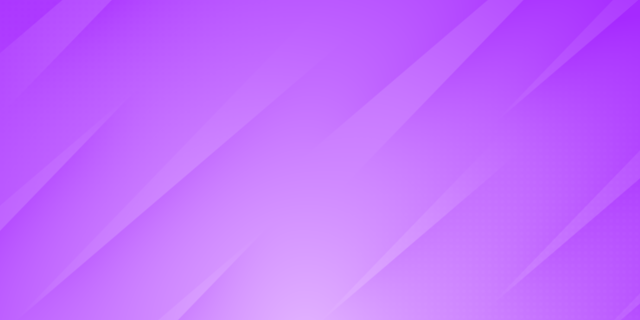
Give the GLSL for this background, as a Shadertoy shader.

```glsl
// Violet backdrop: a pale glow rising from the bottom centre, crossed by slanted
// translucent blades with soft shadows, over faint halftone dots in two corners.
// Each blade is the wedge between a steep and a shallow line through its apex.

const vec3 DEEP_VIOLET = vec3(0.58, 0.0, 1.0);    // tone 0
const vec3 PALE_LILAC = vec3(1.016, 1.0, 1.0);    // tone 1
const vec2 GLOW_CENTER = vec2(0.95, -0.05);
const float GLOW_TONE = 0.705;
const float GLOW_FALLOFF = 0.335;

const float STEEP_ANGLE = 0.803;
const float SHALLOW_ANGLE = 0.707;
const float BLADE_LIGHT = 0.028;
const float SHADOW_DEPTH = 0.07;
const float SHADOW_WIDTH = 0.12;

const float DOT_ROWS = 50.0;
const float DOT_RADIUS = 0.28;
const float DOT_TONE = 0.012;

// Apex x, apex y, signed length (negative widens downwards), upper shadow depth
const int BLADE_COUNT = 9;
const vec4 BLADES[BLADE_COUNT] = vec4[](
    vec4(0.030, -0.020, 1.50, 0.00),
    vec4(0.435, 0.729, -1.30, 0.01),
    vec4(0.846, 0.300, -1.20, 0.01),
    vec4(0.985, -0.020, 0.92, 0.02),
    vec4(1.536, 0.607, 1.50, 0.03),
    vec4(1.516, 0.029, 1.50, 0.03),
    vec4(2.161, 1.544, -1.62, 0.05),
    vec4(1.076, 1.753, -1.62, 0.05),
    vec4(1.823, -0.100, 1.00, 0.02)
);

vec2 direction(float angle) {
    return vec2(cos(angle), sin(angle));
}

// Signed distance to a line through the origin, positive above it
float lineDistance(vec2 p, float angle) {
    return dot(p, vec2(-sin(angle), cos(angle)));
}

// Tone added by one blade: light inside, shadows beyond both edges
float bladeTone(vec2 p, vec4 blade, float pixel) {
    vec2 q = p - blade.xy;
    float steep = lineDistance(q, STEEP_ANGLE);
    float shallow = lineDistance(q, SHALLOW_ANGLE);
    float lower = max(steep, shallow);
    float upper = min(steep, shallow);

    // Downward blades dissolve late at the wide end and slowly at the apex
    bool downward = blade.z < 0.0;
    float along = dot(q, direction(0.5 * (STEEP_ANGLE + SHALLOW_ANGLE))) * sign(blade.z);
    float reach = abs(blade.z);
    float fade = 1.0 - smoothstep((downward ? 0.75 : 0.4) * reach, reach, along);
    float lowerFade = 1.0 - smoothstep((downward ? 0.6 : 0.4) * reach, 0.95 * reach, along);
    float lightFade = fade * smoothstep(0.0, downward ? 0.35 : 0.2, along);
    float shadowStart = smoothstep(-0.05, 0.35, along);

    float aboveLower = smoothstep(-pixel, pixel, lower);
    float aboveUpper = smoothstep(-pixel, pixel, upper);
    float light = BLADE_LIGHT * aboveLower * (1.0 - aboveUpper);
    float lowerShadow = SHADOW_DEPTH * exp(min(lower, 0.0) / SHADOW_WIDTH) * (1.0 - aboveLower);
    float upperShadow = blade.w * exp(-max(upper, 0.0) / SHADOW_WIDTH) * aboveUpper;
    return light * lightFade - (lowerShadow * lowerFade + upperShadow * fade) * shadowStart;
}

// Halftone: light dots at lower right, dark dots at upper left
float dotTone(vec2 p, float pixel) {
    float radius = length(fract(p * DOT_ROWS) - 0.5);
    float soft = max(pixel * DOT_ROWS, 0.08);
    float disc = 1.0 - smoothstep(DOT_RADIUS - soft, DOT_RADIUS + soft, radius);
    float lightArea = 1.0 - smoothstep(0.2, 0.95, distance(p, vec2(1.85, 0.1)));
    float darkArea = 1.0 - smoothstep(0.1, 0.9, distance(p, vec2(0.2, 1.0)));
    return DOT_TONE * disc * (lightArea - 0.6 * darkArea);
}

void mainImage(out vec4 fragColor, in vec2 fragCoord) {
    vec2 p = fragCoord / iResolution.y;
    float pixel = 1.0 / iResolution.y;

    // Background glow
    float tone = GLOW_TONE - GLOW_FALLOFF * distance(p, GLOW_CENTER);

    // Blades and dots
    for (int i = 0; i < BLADE_COUNT; i++) {
        tone += bladeTone(p, BLADES[i], pixel);
    }
    tone += dotTone(p, pixel);

    vec3 color = mix(DEEP_VIOLET, PALE_LILAC, clamp(tone, 0.16, 0.75));
    fragColor = vec4(color, 1.0);
}
```
